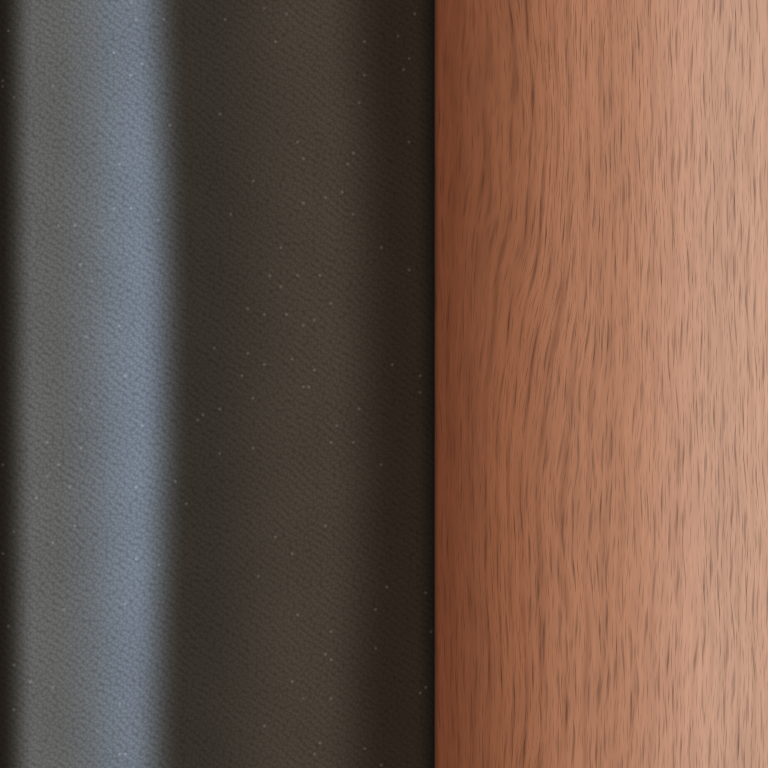
Write a Shadertoy shader that draws this texture.

```glsl
// Draped grey cloth with soft vertical folds beside a rounded oak post.
// Horizontal colour ramps shape the light; cellular noise makes the weave
// and the wood pores, and layered sines bend the growth lines.

const float POST_EDGE = 0.566;
const float WEAVE_SCALE = 230.0;
const float WEAVE_DEPTH = 0.14;
const float PORE_DEPTH = 0.20;
const float GROWTH_LINES = 46.0;
const float GROWTH_DEPTH = 0.15;

const vec3 CLOTH_SEAM = vec3(0.13, 0.11, 0.09);
const vec3 CLOTH_GREY = vec3(0.37, 0.37, 0.365);
const vec3 CLOTH_BLUE = vec3(0.44, 0.48, 0.53);
const vec3 CLOTH_SHADE = vec3(0.205, 0.185, 0.16);
const vec3 CLOTH_WARM = vec3(0.265, 0.235, 0.20);
const vec3 CLOTH_DEEP = vec3(0.165, 0.135, 0.105);
const vec3 WOOD_DARK = vec3(0.42, 0.235, 0.155);
const vec3 WOOD_RED = vec3(0.53, 0.33, 0.23);
const vec3 WOOD_MID = vec3(0.665, 0.465, 0.36);
const vec3 WOOD_LIGHT = vec3(0.755, 0.59, 0.50);

float hash(vec2 p) {
    vec3 q = fract(vec3(p.xyx) * 0.1031);
    q += dot(q, q.yzx + 33.33);
    return fract((q.x + q.y) * q.z);
}

// Distance to the nearest jittered cell point.
float cellular(vec2 p) {
    vec2 cell = floor(p), f = fract(p);
    float nearest = 2.0;
    for (int j = -1; j <= 1; j++)
    for (int i = -1; i <= 1; i++) {
        vec2 o = vec2(i, j);
        vec2 jitter = vec2(hash(cell + o), hash(cell + o + 57.0));
        nearest = min(nearest, length(o + jitter - f));
    }
    return nearest;
}

// One tapered vertical streak per cell, staggered by column.
float pores(vec2 p, float density) {
    float column = floor(p.x);
    p.y += 17.0 * hash(vec2(column, 3.0));
    vec2 cell = vec2(column, floor(p.y)), f = fract(p);
    float r = hash(cell);
    float centre = mix(0.35, 0.65, hash(cell + 19.0)) + 0.12 * sin(4.0 * f.y + 6.0 * r);
    float taper = sin(3.14159 * f.y);
    float width = 0.34 * taper * mix(0.5, 1.0, r);
    float streak = 1.0 - smoothstep(0.0, width + 0.02, abs(f.x - centre));
    return streak * taper * step(hash(cell + 41.0), density);
}

vec3 clothColor(vec2 p) {
    // The bright fold swells and drifts slightly down the drape.
    float x = p.x - 0.008 * sin(4.0 * p.y - 0.8) * smoothstep(0.08, 0.18, p.x);
    vec3 c = mix(CLOTH_SEAM, CLOTH_GREY, smoothstep(0.0, 0.045, x));
    float sheen = 0.8 + 0.2 * sin(3.14159 * p.y);
    c = mix(c, CLOTH_BLUE, sheen * smoothstep(0.07, 0.175, x));
    c = mix(c, CLOTH_SHADE, smoothstep(0.175, 0.242, x));
    c = mix(c, CLOTH_WARM, smoothstep(0.26, 0.39, x));
    c = mix(c, CLOTH_DEEP, smoothstep(0.42, 0.51, x));
    c *= 1.0 - 0.35 * smoothstep(0.54, POST_EDGE, p.x);

    // Grainy weave, faint twill and a few bright fibres.
    vec2 w = p * WEAVE_SCALE;
    float weave = 0.5 - cellular(w);
    float twill = sin(1.9 * w.x + 2.6 * w.y + 1.5 * sin(0.23 * w.x - 0.17 * w.y));
    float mottle = sin(31.0 * p.x + 3.0 * sin(9.0 * p.y)) * sin(23.0 * p.y + 11.0 * p.x);
    c *= 1.0 + WEAVE_DEPTH * (1.5 * weave + 0.25 * twill) + 0.02 * mottle;
    vec2 fibreCell = floor(w * 0.6);
    float fibre = step(0.988, hash(fibreCell + 7.0));
    fibre *= 1.0 - smoothstep(0.1, 0.45, length(fract(w * 0.6) - 0.5));
    return c + 0.09 * fibre;
}

vec3 woodColor(vec2 p) {
    vec3 c = mix(WOOD_DARK, WOOD_RED, smoothstep(POST_EDGE, 0.66, p.x));
    c = mix(c, WOOD_MID, smoothstep(0.63, 0.79, p.x));
    c = mix(c, WOOD_LIGHT, smoothstep(0.77, 0.96, p.x));

    // Growth lines lean right going up, most strongly left of centre.
    float arch = exp(-pow((p.x - 0.70) / 0.075, 2.0));
    float lean = 0.055 * (p.y - 0.45) + 0.011 * sin(9.0 * p.y + 1.0);
    float u = p.x - lean * arch - 0.004 * sin(5.0 * p.y + 14.0 * p.x);
    u += 0.0012 * sin(31.0 * p.y + 40.0 * p.x);

    float phase = 6.28318 * GROWTH_LINES * u + 1.7 * sin(47.0 * u);
    float line = pow(0.5 + 0.5 * sin(phase), 4.0);
    float broken = 0.6 + 0.4 * sin(13.0 * p.y + 90.0 * u + 2.0 * sin(29.0 * p.y));
    float growth = line * broken * mix(0.35, 1.0, arch);

    // Fine and coarse pores follow the bent grain.
    float pore = 0.9 * pores(vec2(u * 110.0, p.y * 13.0), 0.55);
    pore += 0.6 * pores(vec2(u * 190.0 + 5.3, p.y * 24.0), 0.6);
    pore += 0.4 * pores(vec2(u * 260.0 + 9.1, p.y * 38.0), 0.7);
    float fibre = cellular(vec2(u * 170.0, p.y * 9.0)) - 0.5;
    float band = sin(37.0 * u + 1.3 * sin(3.0 * p.y)) + 0.5 * sin(83.0 * u + 2.0);

    float shade = 1.04 + 0.018 * band - 0.09 * fibre;
    shade -= GROWTH_DEPTH * growth + PORE_DEPTH * pore * mix(0.65, 1.0, smoothstep(0.6, 0.7, p.x));
    return c * mix(vec3(1.0), vec3(shade, shade - 0.02 * growth, shade - 0.03 * growth), 0.95);
}

void mainImage(out vec4 fragColor, in vec2 fragCoord) {
    vec2 p = fragCoord / iResolution.xy;
    float soft = 1.2 / iResolution.x;
    float post = smoothstep(POST_EDGE - soft, POST_EDGE + soft, p.x);
    vec3 color = mix(clothColor(p), woodColor(p), post);
    // Thin contact shadow where the post turns away.
    color *= 1.0 - 0.25 * exp(-pow((p.x - POST_EDGE) / 0.004, 2.0));
    fragColor = vec4(clamp(color, 0.0, 1.0), 1.0);
}
```
